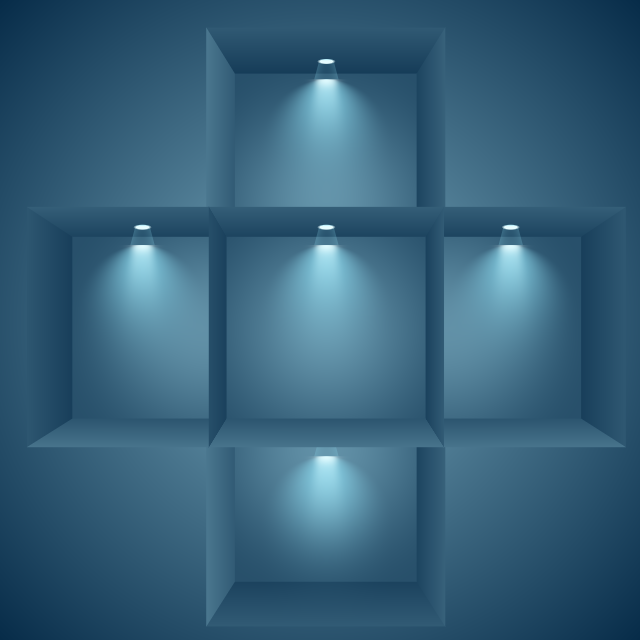
A WebGL 2 fragment shader for this background:

```glsl
#version 300 es
precision highp float;

uniform vec2 u_resolution;
out vec4 outColor;

#define DEEP vec3(0.08, 0.23, 0.34)
#define PALE vec3(0.35, 0.53, 0.62)
#define BEAM vec3(0.56, 0.87, 0.95)
#define HOT vec3(0.90, 0.99, 1.0)
#define CENTRE vec2(0.51, 0.485)
#define WALL_RADIUS 0.25
#define BEAM_WIDTH 0.105
#define BEAM_LENGTH 0.11
#define CONE_HEIGHT 0.028
#define CAP_SIZE vec2(0.0120, 0.0038)

// Blue ramp: 0 is deep shadow, 1 is a pale lit wall
vec3 shade(float s) {
    return mix(DEEP, PALE, s);
}

float cover(float dist, float px) {
    return clamp(dist / px + 0.5, 0.0, 1.0);
}

// Spotlight whose beam starts at apex, with its glass cone and cap above
vec3 addLamp(vec3 col, vec2 p, vec2 apex, float px) {
    vec2 q = p - apex;
    float x = abs(q.x);
    float down = max(-q.y, 0.0);
    float below = cover(-q.y, px);

    // Dome of light, sharp at the apex and soft on its flanks
    float k = 1.0 - min(down / BEAM_WIDTH, 1.0);
    float edge = BEAM_WIDTH * sqrt(1.0 - k * k) + 0.001;
    float dome = 1.0 - smoothstep(0.0, 1.0, x / edge);
    float fade = down / BEAM_LENGTH;
    col = mix(col, BEAM, 0.88 * below * dome * exp(-fade * fade));

    // Brighter inner cone and hot spot
    float core = 1.0 - smoothstep(0.3, 1.0, x / (0.021 + 0.22 * down));
    col = mix(col, HOT, 0.55 * below * core * exp(-down / 0.035));
    vec2 spot = vec2(x / 0.016, q.y / 0.011);
    col = mix(col, HOT, 0.85 * below * exp(-dot(spot, spot)));

    // Glass cone, a little brighter toward its rim
    float t = clamp(q.y / CONE_HEIGHT, 0.0, 1.0);
    float halfWidth = mix(0.0190, 0.0115, t);
    float glass = cover(halfWidth - x, px) * cover(q.y, px)
                * cover(CONE_HEIGHT - q.y, px);
    float rim = x / halfWidth;
    col = mix(col, BEAM, glass * (0.10 + 0.14 * rim * rim));

    // White cap with a faint shadow along the top
    vec2 c = (q - vec2(0.0, CONE_HEIGHT)) / CAP_SIZE;
    float cap = cover((1.0 - length(c)) * CAP_SIZE.y, px);
    vec3 capColor = mix(HOT, BEAM, 0.6 * smoothstep(0.2, 1.0, c.y));
    return mix(col, capColor, cap);
}

// Recessed niche; rectangles and face shades run left, bottom, right, top
vec3 addNiche(vec3 col, vec2 p, vec4 mouth, vec4 back,
              vec4 innerShade, vec4 outerShade, vec2 apex, float px) {
    vec4 dist = vec4(p - mouth.xy, mouth.zw - p);
    float inside = min(min(dist.x, dist.y), min(dist.z, dist.w));
    float mask = clamp(inside / px + 1.0, 0.0, 1.0);

    // Depth into each face; sides without thickness are open
    vec4 thick = abs(back - mouth);
    vec4 depth = mix(dist / max(thick, 0.001), vec4(9.0),
                     lessThan(thick, vec4(0.001)));
    vec4 tone = mix(outerShade, innerShade, clamp(depth, 0.0, 1.0));

    // Side faces meet ceiling and floor along mitred corners
    vec2 mid = 0.5 * (mouth.xy + mouth.zw);
    float side = p.x < mid.x ? tone.x : tone.z;
    float flat_ = p.y < mid.y ? tone.y : tone.w;
    float gap = min(depth.x, depth.z) - min(depth.y, depth.w);
    vec3 niche = shade(mix(side, flat_, cover(gap * 0.04, px)));

    // Back wall, lit from the point nearest the centre
    vec4 in4 = (depth - 1.0) * max(thick, 0.01);
    float wall = cover(min(min(in4.x, in4.y), min(in4.z, in4.w)), px);
    vec2 source = clamp(CENTRE, back.xy, back.zw);
    float lit = 1.0 - smoothstep(0.0, WALL_RADIUS, distance(p, source));
    niche = mix(niche, shade(mix(0.28, 1.12, lit)), wall);

    niche = addLamp(niche, p, apex, px);
    return mix(col, niche, mask);
}

void main() {
    vec2 p = gl_FragCoord.xy / u_resolution;
    float px = 1.0 / min(u_resolution.x, u_resolution.y);

    // Outer wall, darkening toward the corners
    vec3 col = shade(0.9 - 2.4 * (distance(p, vec2(0.5)) - 0.25));

    // Upper and lower niches
    col = addNiche(col, p, vec4(0.323, 0.676, 0.695, 0.956), vec4(0.367, 0.676, 0.651, 0.885),
        vec4(0.42, 0.0, 0.12, 0.02), vec4(0.78, 0.0, 0.50, 0.40), vec2(0.510, 0.876), px);
    col = addNiche(col, p, vec4(0.323, 0.022, 0.695, 0.302), vec4(0.367, 0.091, 0.651, 0.302),
        vec4(0.42, 0.10, 0.12, 0.0), vec4(0.78, 0.42, 0.50, 0.0), vec2(0.510, 0.287), px);

    // Left and right niches
    col = addNiche(col, p, vec4(0.043, 0.302, 0.327, 0.676), vec4(0.113, 0.346, 0.327, 0.630),
        vec4(0.05, 0.34, 0.0, 0.12), vec4(0.36, 0.74, 0.0, 0.46), vec2(0.2227, 0.617), px);
    col = addNiche(col, p, vec4(0.693, 0.302, 0.977, 0.676), vec4(0.693, 0.346, 0.908, 0.630),
        vec4(0.0, 0.34, 0.05, 0.12), vec4(0.0, 0.74, 0.38, 0.46), vec2(0.798, 0.617), px);

    // Middle niche
    col = addNiche(col, p, vec4(0.327, 0.302, 0.693, 0.676), vec4(0.354, 0.346, 0.665, 0.630),
        vec4(0.08, 0.34, 0.08, 0.12), vec4(0.26, 0.74, 0.42, 0.46), vec2(0.510, 0.617), px);

    outColor = vec4(col, 1.0);
}
```
